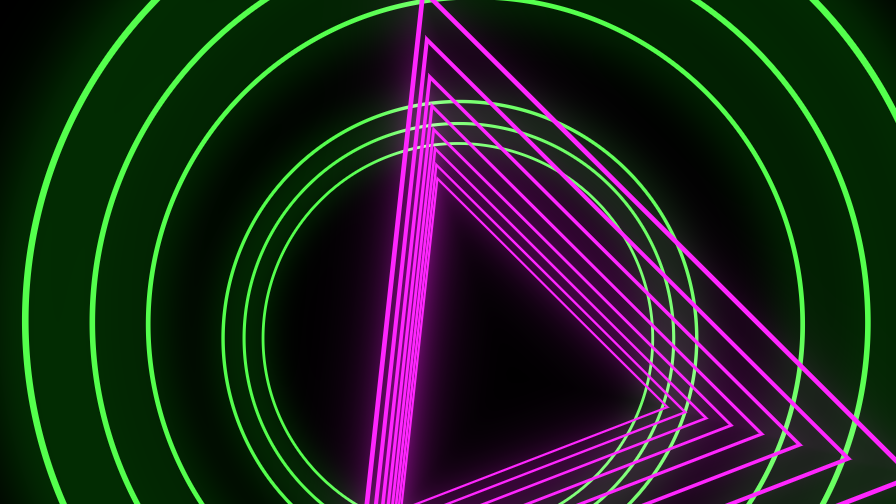
A WebGL 1 fragment shader for this background:

```glsl
precision highp float;

uniform vec2 u_resolution;

#define RING_COLOR vec3(0.33, 1.0, 0.30)
#define RING_GLOW vec3(0.05, 1.0, 0.05)
#define TRI_COLOR vec3(1.0, 0.15, 1.0)
#define TRI_GLOW vec3(1.0, 0.10, 1.0)
#define TRI_CENTER vec2(0.8928, 0.3148)
#define TRI_DEPTH_STEP 0.0757
#define RING_WIDTH 0.0072
#define TRI_WIDTH 0.0022
#define RING_GLOW_GAIN 0.17
#define TRI_GLOW_GAIN 0.085
#define TRI_GLOW_REACH 0.042

// Antialiased coverage of a line with the given half width
float stroke(float dist, float halfWidth) {
    return clamp((halfWidth - dist) * u_resolution.y + 0.5, 0.0, 1.0);
}

// Three concentric-like rings; x = line coverage, y = glow
vec2 ringGroup(vec2 p, vec2 center, vec2 drift, float radius, float growth) {
    vec2 light = vec2(0.0);
    for (int i = 0; i < 3; i++) {
        float d = abs(length(p - center) - radius);
        float falloff = d / (0.11 * radius);
        light.x = max(light.x, stroke(d, RING_WIDTH * radius));
        light.y += RING_GLOW_GAIN * radius * exp(-falloff * falloff);
        center += drift;
        radius *= growth;
    }
    return light;
}

// Nested triangles receding at even depth steps; x = line coverage, y = glow
vec2 triangleTunnel(vec2 p) {
    // Projections on the outward normals of the right, left and lower sides
    vec3 side = vec3(dot(p, vec2(0.705, 0.709)),
                     dot(p, vec2(-0.994, 0.109)),
                     dot(p, vec2(0.360, -0.933)));
    vec3 offset = vec3(0.2171, 0.0609, 0.2697);
    vec2 light = vec2(0.0);
    for (int i = 0; i < 8; i++) {
        float scale = 1.0 / (1.0 - TRI_DEPTH_STEP * float(i));
        vec3 edge = side - offset * scale;
        float d = abs(max(edge.x, max(edge.y, edge.z)));
        light.x = max(light.x, stroke(d, TRI_WIDTH * scale));
        light.y += TRI_GLOW_GAIN * exp(-d / TRI_GLOW_REACH);
    }
    return light;
}

void main() {
    vec2 p = gl_FragCoord.xy / u_resolution.y;

    // Inner and outer ring groups
    vec2 inner = ringGroup(p, vec2(0.9085, 0.3287), vec2(0.002, 0.0), 0.3866, 1.1025);
    vec2 outer = ringGroup(p, vec2(0.9433, 0.3565), vec2(0.0093, 0.0035), 0.6493, 1.185);
    vec2 tri = triangleTunnel(p - TRI_CENTER);

    // Glows add up, lines lie on top
    vec3 triLight = TRI_GLOW * tri.y;
    vec3 color = RING_GLOW * (inner.y + outer.y) + triLight;
    color = mix(color, RING_COLOR + triLight, max(inner.x, outer.x));
    color = mix(color, TRI_COLOR, tri.x);

    gl_FragColor = vec4(min(color, 1.0), 1.0);
}
```
